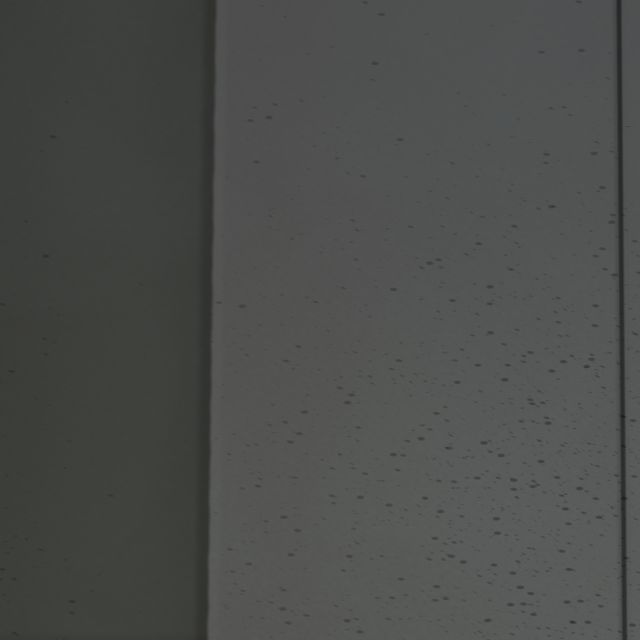
Give the GLSL for this texture, as a WebGL 1 fragment shader.

```glsl
precision highp float;
uniform vec2 u_resolution;

#define CORNER_TOP 0.338
#define CORNER_BOTTOM 0.325
#define GROOVE_TOP 0.967
#define GROOVE_BOTTOM 0.976
#define GRAIN_TILT -0.45
#define GRAIN_SCALE 115.0
#define GRAIN_DEPTH 0.022
#define PIT_SCALE 62.0
#define PIT_DEPTH 0.11
#define MOTTLE_DEPTH 0.007

vec2 hash2(vec2 p) {
    vec3 q = fract(vec3(p.xyx) * vec3(0.1031, 0.1030, 0.0973));
    q += dot(q, q.yzx + 33.33);
    return fract((q.xx + q.yz) * q.zy);
}

vec2 tilt(vec2 p, float angle) {
    float c = cos(angle), s = sin(angle);
    return vec2(c * p.x + s * p.y, c * p.y - s * p.x);
}

// Distance to the nearest scattered cell point
float cellular(vec2 p) {
    vec2 cell = floor(p), local = fract(p);
    float nearest = 2.0;
    for (int j = -1; j <= 1; j++) {
        for (int i = -1; i <= 1; i++) {
            vec2 offset = vec2(float(i), float(j));
            vec2 d = offset + hash2(cell + offset + 70.0) - local;
            nearest = min(nearest, dot(d, d));
        }
    }
    return sqrt(nearest);
}

// Sparse dark pits; density is the share of cells that hold one
float pits(vec2 p, float density, float blur) {
    vec2 cell = floor(p), local = fract(p);
    float cover = 0.0;
    for (int j = -1; j <= 1; j++) {
        for (int i = -1; i <= 1; i++) {
            vec2 offset = vec2(float(i), float(j));
            vec2 id = cell + offset + 150.0;
            vec2 kind = hash2(id + 37.0);
            vec2 d = tilt(offset + hash2(id) - local, (kind.y - 0.5) * 1.6);
            float size = mix(0.07, 0.25, kind.y * kind.y);
            float pit = 1.0 - smoothstep(size - blur, size + blur, length(d * vec2(0.75, 1.3)));
            cover = max(cover, pit * step(kind.x, density) * (0.35 + 0.65 * kind.y));
        }
    }
    return cover;
}

// Broad cloudy stains from warped sines
float mottle(vec2 p) {
    float sum = 0.0, weight = 0.5;
    for (int i = 0; i < 4; i++) {
        p = tilt(p, 0.9) + 0.6 * sin(p.yx * 1.3 + float(i));
        sum += weight * sin(p.x) * sin(p.y * 1.2 + 1.7);
        p *= 1.9;
        weight *= 0.6;
    }
    return sum;
}

float band(float x, float halfWidth, float soft) {
    return 1.0 - smoothstep(halfWidth, halfWidth + soft, abs(x));
}

void main() {
    vec2 uv = gl_FragCoord.xy / u_resolution;
    float pixel = 1.0 / u_resolution.y;
    vec2 p = vec2(uv.x * u_resolution.x / u_resolution.y, uv.y);

    float corner = uv.x - mix(CORNER_BOTTOM, CORNER_TOP, uv.y);
    corner += 0.0008 * sin(uv.y * 37.0) * sin(uv.y * 91.0);
    float groove = uv.x - mix(GROOVE_BOTTOM, GROOVE_TOP, uv.y);
    float front = smoothstep(-0.003 - pixel, 0.002 + pixel, corner);

    // Shaded side wall
    vec3 side = mix(vec3(0.238, 0.245, 0.228), vec3(0.230, 0.238, 0.228), uv.y);
    side += 0.012 * band(uv.x - 0.17, 0.02, 0.16);
    side *= 1.0 - 0.16 * smoothstep(-0.028, -0.010, corner);

    // Lit front panel
    float across = smoothstep(0.33, 0.95, uv.x);
    vec3 face = mix(vec3(0.337, 0.342, 0.332), vec3(0.303, 0.306, 0.304), smoothstep(0.1, 1.0, uv.y));
    face += across * mix(0.020, 0.010, uv.y);
    face += vec3(-0.003, 0.001, 0.005) * smoothstep(0.45, 0.85, uv.x);
    face += 0.012 * band(corner - 0.008, 0.002, 0.012);
    vec3 color = mix(side, face, front);

    // Stains and fine streaked grain
    float stain = mottle(p * 7.0);
    color += MOTTLE_DEPTH * stain * vec3(0.7, 1.1, 1.0);
    vec2 streak = tilt(p, GRAIN_TILT);
    float grain = cellular(streak * vec2(0.6, 1.3) * GRAIN_SCALE) - 0.5;
    float fine = cellular(streak * vec2(1.0, 1.6) * GRAIN_SCALE * 1.7) - 0.5;
    float rough = mix(0.5, mix(0.9, 0.45, uv.y), front);
    color += GRAIN_DEPTH * rough * (0.6 * grain + 0.5 * fine);

    // Pits gather toward the lower right of the panel
    float low = 1.0 - smoothstep(0.25, 0.95, uv.y);
    float density = mix(0.10 * low * (1.0 - smoothstep(0.0, 0.25, uv.x)),
                        0.04 + low * mix(0.16, 0.40, across), front);
    vec2 pitPoint = streak * vec2(0.85, 1.25) * PIT_SCALE;
    float blur = 0.06 + 0.5 * PIT_SCALE * pixel;
    float pitCover = pits(pitPoint, density, blur);
    pitCover += 0.6 * pits(pitPoint * 1.8 + 19.0, density * 0.8, blur * 1.5);
    color -= PIT_DEPTH * pitCover * mix(0.45, 0.55 + 0.4 * across * low, front);

    // Vertical groove with a bright lip
    color *= 1.0 - 0.13 * band(groove, 0.004, 0.009);
    color *= 1.0 - 0.42 * band(groove, 0.0012, 0.003 + pixel);
    color += 0.025 * band(groove - 0.0065, 0.0008, 0.002 + pixel);

    // Slight dimming along the bottom border
    color *= 1.0 - 0.06 * (1.0 - smoothstep(0.0, 0.015, uv.y)) * (1.0 - front);
    gl_FragColor = vec4(clamp(color, 0.0, 1.0), 1.0);
}
```
